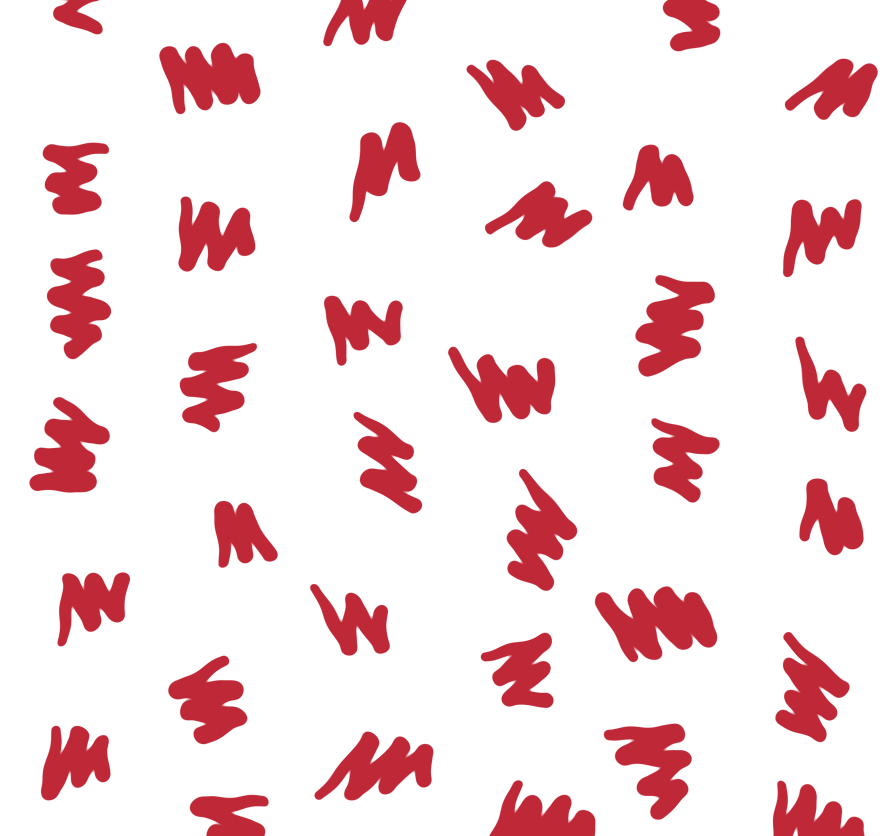
Write a Shadertoy shader that draws this pattern.

```glsl
// Scattered red marker scribbles on white: each cell of a staggered grid holds
// one zigzag, drawn as a chain of round-ended strokes that thicken along the way.
// Direction, lean, number of turns and reach of each scribble come from a hash.

const float CELL = 0.18; // grid spacing, in canvas heights

// Integer hash: three random values in 0..1 for a cell and a channel
vec3 hash3(ivec2 cell, int channel) {
    uvec3 v = uvec3(ivec3(cell, channel)) * 1664525u + 1013904223u;
    v.x += v.y * v.z; v.y += v.z * v.x; v.z += v.x * v.y;
    v ^= v >> 16u;
    v.x += v.y * v.z; v.y += v.z * v.x; v.z += v.x * v.y;
    return vec3(v >> 8u) / 16777216.0;
}

// Distance to a stroke whose radius goes from ra to rb
float strokeDistance(vec2 p, vec2 a, vec2 b, float ra, float rb) {
    vec2 along = b - a;
    float t = clamp(dot(p - a, along) / dot(along, along), 0.0, 1.0);
    return length(p - a - along * t) - mix(ra, rb, t);
}

// Polynomial smooth minimum, rounds the inner corners
float smoothMin(float a, float b, float k) {
    float h = max(k - abs(a - b), 0.0) / k;
    return min(a, b) - h * h * k * 0.25;
}

// Position of one turning point of the zigzag
vec2 turnPoint(ivec2 cell, int i, int count, float lean) {
    vec3 r = hash3(cell, i + 10);
    float progress = float(i) / float(count - 1);
    float reach = mix(0.033, 0.020, progress) * mix(0.75, 1.2, r.x);
    if (i == 0) reach *= 1.2;
    float y = (i % 2 == 0 ? reach : -reach) + (r.z - 0.5) * 0.012;
    float x = (progress - 0.5) * float(count - 1) * 0.0165 + (r.y - 0.5) * 0.011;
    return vec2(x + lean * y, y);
}

// Distance to the scribble of one cell
float scribbleDistance(vec2 p, ivec2 cell) {
    vec3 place = hash3(cell, 1);
    vec3 shape = hash3(cell, 2);
    vec3 style = hash3(cell, 3);

    // Centre: staggered columns plus jitter
    float stagger = (cell.x & 1) == 0 ? 0.0 : 0.5;
    vec2 centre = (vec2(cell) + vec2(0.5, 0.5 + stagger)) * CELL;
    p -= centre + (place.xy - 0.5) * 0.045;

    // Scribbles run either sideways or downwards
    float angle = place.z < 0.5 ? mix(-0.5, 0.35, shape.x) : mix(-1.9, -1.1, shape.x);
    float c = cos(angle), s = sin(angle);
    p = vec2(c * p.x + s * p.y, c * p.y - s * p.x);
    if (style.x < 0.5) p.y = -p.y;

    // Slight wobble of the hand
    p += 0.0014 * sin(p.yx * 130.0 + style.yz * 6.28);

    int count = 5 + int(shape.y * 3.6);
    float lean = mix(-0.55, 0.55, shape.z);
    float thickness = mix(0.0088, 0.0108, style.y);

    float d = 1.0;
    vec2 a = turnPoint(cell, 0, count, lean);
    float ra = thickness * 0.6;
    for (int i = 1; i < count; i++) {
        vec2 b = turnPoint(cell, i, count, lean);
        float rb = thickness * mix(0.9, 1.1, hash3(cell, i + 30).x);
        d = smoothMin(d, strokeDistance(p, a, b, ra, rb), 0.004);
        a = b;
        ra = rb;
    }
    return d;
}

void mainImage(out vec4 fragColor, in vec2 fragCoord) {
    vec2 p = fragCoord / iResolution.y;
    float stagger = 0.0;

    // Nearest scribble among the neighbouring cells
    ivec2 home = ivec2(floor(p / CELL));
    float d = 1.0;
    for (int y = -2; y <= 1; y++)
        for (int x = -1; x <= 1; x++)
            d = min(d, scribbleDistance(p, home + ivec2(x, y)));

    // Flat ink with a soft edge one pixel wide
    float edge = 0.75 / iResolution.y;
    float ink = 1.0 - smoothstep(-edge, edge, d);
    vec3 paper = vec3(1.0);
    vec3 red = vec3(0.75, 0.155, 0.215);
    fragColor = vec4(mix(paper, red, ink), 1.0);
}
```
